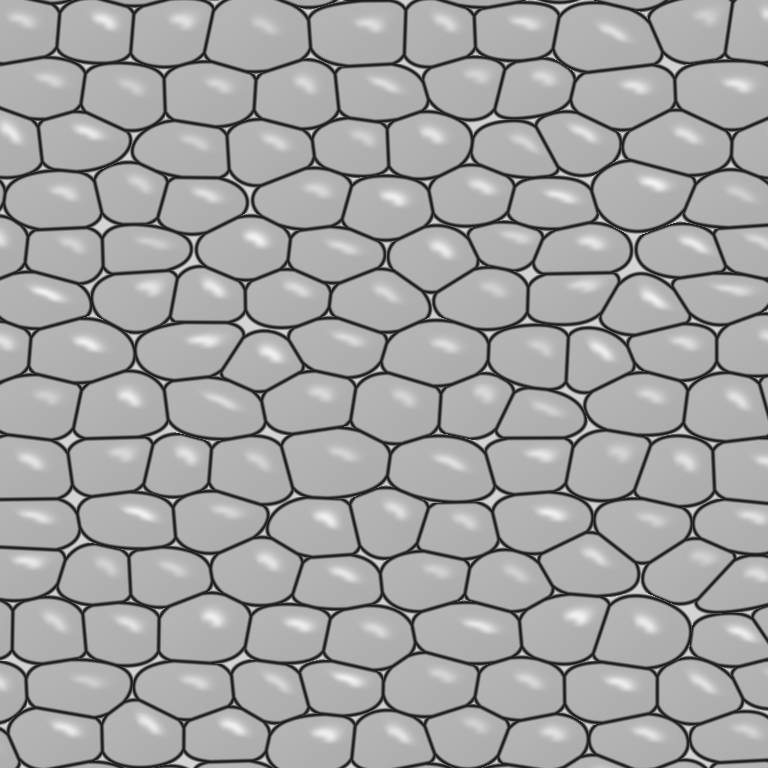
Give the GLSL for this texture, as a Shadertoy shader.

```glsl
#define GRID vec2(9.0, 14.0)
#define JITTER vec2(0.62, 0.38)
#define ROW_JITTER 0.24
#define ROUNDING 0.0125
#define SWELL 0.0068
#define LINE_CORE 0.0001
#define LINE_EDGE 0.0042
#define STONE_GREY 0.692
#define GAP_GREY 0.83
#define LINE_GREY 0.11
#define GLOSS 0.23

float hash(vec2 p) {
    vec3 q = fract(p.xyx * vec3(0.1031, 0.1030, 0.0973));
    q += dot(q, q.yzx + 33.33);
    return fract((q.x + q.y) * q.z);
}

float rowShift(float row) {
    return 0.5 * mod(row, 2.0) + 0.3 * (hash(vec2(row + 50.0, 7.0)) - 0.5);
}

// Centre of one stone in grid space
vec2 stoneCentre(vec2 id) {
    vec2 key = id + 50.0;
    vec2 scatter = vec2(hash(key), hash(key + 91.7)) - 0.5;
    float rowOffset = ROW_JITTER * (hash(vec2(key.y, 23.0)) - 0.5);
    return id + vec2(0.5 + rowShift(id.y), 0.5 + rowOffset) + JITTER * scatter;
}

// Stone index at a row and column offset from the point
vec2 neighbourId(vec2 p, int column, int row) {
    float y = floor(p.y) + float(row);
    return vec2(floor(p.x - rowShift(y)) + float(column), y);
}

void mainImage(out vec4 fragColor, in vec2 fragCoord) {
    vec2 p = fragCoord / iResolution.y * GRID;

    // Find the nearest stone
    vec2 home = vec2(0.0), homeId = vec2(0.0);
    float nearest = 1e5;
    for (int j = -2; j <= 2; j++)
    for (int i = -2; i <= 2; i++) {
        vec2 id = neighbourId(p, i, j);
        vec2 centre = stoneCentre(id);
        float dist = length(centre - p);
        if (dist < nearest) {
            nearest = dist;
            home = centre;
            homeId = id;
        }
    }

    // Blend the distances to all cell walls into a rounded outline
    float wall = 1e5, outlineSum = 0.0, domeSum = 0.0;
    vec2 outlineNormal = vec2(0.0), tilt = vec2(0.0);
    for (int j = -2; j <= 2; j++)
    for (int i = -2; i <= 2; i++) {
        vec2 id = neighbourId(p, i, j);
        if (distance(id, homeId) < 0.5) continue;
        vec2 centre = stoneCentre(id);
        vec2 normal = normalize(centre - home);
        float gridDist = dot(0.5 * (home + centre) - p, normal);
        float stretch = length(normal * GRID);
        float dist = gridDist / stretch;
        wall = min(wall, dist);

        float weight = exp(-dist / ROUNDING);
        outlineSum += weight;
        outlineNormal += weight * normal * GRID / stretch;

        float domeWeight = exp(-gridDist / 0.25);
        domeSum += domeWeight;
        tilt += domeWeight * normal;
    }
    float slope = max(length(outlineNormal) / outlineSum, 0.5);
    float edge = min((SWELL - ROUNDING * log(outlineSum)) / slope, wall);
    tilt /= domeSum;

    // Soft shading with a curved highlight at the upper right
    float steepness = length(tilt);
    float facing = dot(tilt / max(steepness, 0.001), normalize(vec2(0.6, 0.8)));
    float ring = (steepness - 0.38) / 0.14;
    float highlight = exp(-ring * ring) * smoothstep(0.4, 1.0, facing);
    float strength = GLOSS * mix(0.5, 1.1, hash(homeId + 17.3));
    float stone = STONE_GREY + 0.02 * dot(tilt, vec2(-0.7, 0.7)) + strength * highlight;

    // Gaps between stones, then the dark outline
    float grey = mix(GAP_GREY, stone, smoothstep(-0.001, 0.001, edge));
    grey = mix(LINE_GREY, grey, smoothstep(LINE_CORE, LINE_EDGE, abs(edge)));
    fragColor = vec4(vec3(grey), 1.0);
}
```
